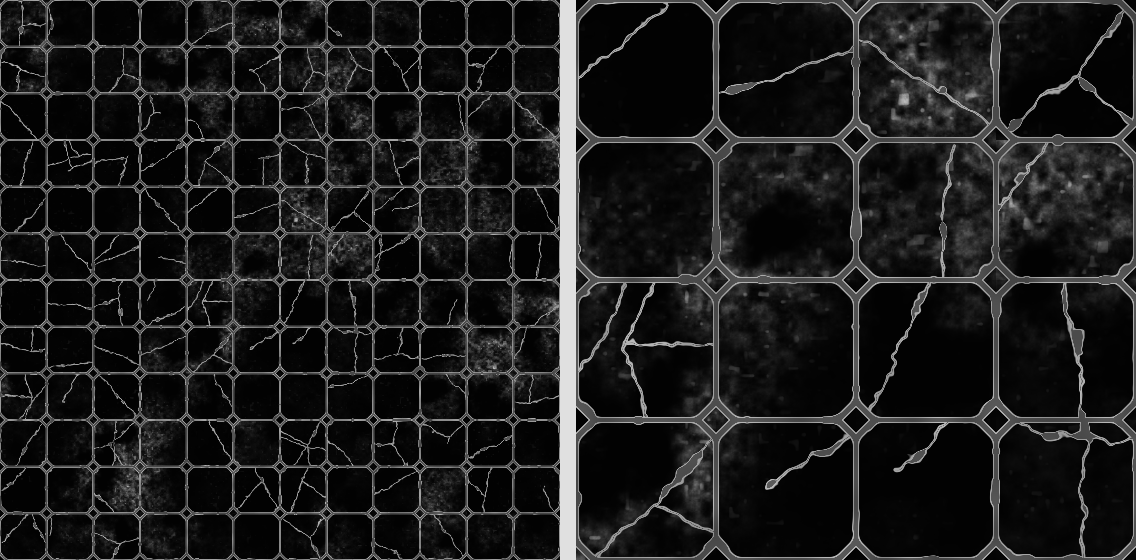
Left: the whole. Right: its middle third, enlarged.
Give the GLSL for this texture map, as a WebGL 2 fragment shader.

```glsl
#version 300 es
precision highp float;

uniform vec2 u_resolution;
out vec4 fragColor;

const float TILES = 12.0;
const float GROUT_HALF = 0.022;
const float CHAMFER = 0.17;
const float INSET = 0.09;
const vec3 GLAZE = vec3(0.008);
const vec3 GROUT_FILL = vec3(0.31);
const vec3 GROUT_RIM = vec3(0.64);

float hash(vec2 p) {
    return fract(sin(dot(p, vec2(127.1, 311.7))) * 43758.5);
}

float noise(vec2 p) {
    vec2 i = floor(p);
    vec2 f = fract(p);
    f = f * f * (3.0 - 2.0 * f);
    return mix(mix(hash(i), hash(i + vec2(1, 0)), f.x),
               mix(hash(i + vec2(0, 1)), hash(i + vec2(1, 1)), f.x), f.y);
}

float fbm(vec2 p) {
    float sum = 0.0;
    float amp = 0.5;
    for (int i = 0; i < 4; i++) {
        sum += amp * noise(p);
        p = p * 2.03 + 17.3;
        amp *= 0.5;
    }
    return sum / 0.9375;
}

float smoothMax(float a, float b, float k) {
    float h = max(k - abs(a - b), 0.0) / k;
    return max(a, b) + h * h * k * 0.25;
}

float segment(vec2 p, vec2 a, vec2 b) {
    vec2 ab = b - a;
    float t = clamp(dot(p - a, ab) / max(dot(ab, ab), 1e-4), 0.0, 1.0);
    return length(p - a - ab * t);
}

// Point on the tile border in the given direction
vec2 borderPoint(float angle) {
    vec2 d = vec2(cos(angle), sin(angle));
    return 0.48 * d / max(abs(d.x), abs(d.y));
}

// Positive inside the joints; s is the diagonal distance from a tile corner
float jointGap(vec2 q, float s, float chips) {
    float outside = smoothMax(GROUT_HALF - min(q.x, q.y), (CHAMFER - s) * 0.707, 0.03);
    return min(outside + chips, (s - INSET) * 0.707);
}

// Positive inside a crack of two or three arms meeting at a joint
float crackGap(vec2 p, vec2 seed, vec2 uv) {
    float angle = 6.283 * hash(seed + 1.7);
    vec2 a = borderPoint(angle);
    vec2 b = borderPoint(angle + 1.2 + 2.2 * hash(seed + 2.9));
    vec2 c = borderPoint(angle + 4.6);
    vec2 middle = 0.5 * (a + b);
    vec2 stray = vec2(hash(seed + 4.1), hash(seed + 5.3)) * 0.5 - 0.25;
    float branched = step(0.64, hash(seed + 6.7));
    vec2 hub = mix(middle, stray, mix(0.12, 0.8, branched));
    b = mix(b, hub, 0.8 * step(0.78, hash(seed + 8.3)));

    vec2 wobble = vec2(noise(uv * 6.0), noise(uv * 6.0 + 31.0)) - 0.5;
    vec2 jitter = vec2(noise(uv * 22.0), noise(uv * 22.0 + 57.0)) - 0.5;
    p += 0.07 * wobble + 0.03 * jitter;

    float d = min(segment(p, a, hub), segment(p, hub, b));
    d = min(d, mix(9.0, segment(p, hub, c), branched));
    float halfWidth = 0.011 + 0.036 * smoothstep(0.7, 0.95, noise(uv * 8.0 + 9.0));
    return halfWidth - d;
}

// Cloudy stains with fine grain and scattered specks
float dirt(vec2 uv, vec2 cell) {
    float tileWear = hash(cell + 70.0);
    float patchy = smoothstep(0.42, 0.82, fbm(uv * 0.45 + 3.0) + 0.2 * (tileWear - 0.5));
    float cloud = smoothstep(0.3, 0.75, fbm(uv * 2.2 + 40.0));
    float grain = fbm(uv * 15.0);
    float specks = smoothstep(0.8, 0.97, noise(uv * 19.0 + 8.0)) * cloud;
    return patchy * cloud * grain * grain * 0.75
         + cloud * tileWear * grain * 0.06
         + specks * (0.06 + 0.3 * patchy);
}

void main() {
    vec2 uv = gl_FragCoord.xy / u_resolution * TILES;
    float px = TILES / min(u_resolution.x, u_resolution.y);
    vec2 cell = floor(uv);
    vec2 p = fract(uv) - 0.5;
    vec2 q = 0.5 - abs(p);
    float s = q.x + q.y;

    // Joints with chipped edges
    float chips = 0.022 * smoothstep(0.68, 0.95, noise(uv * 9.0 + 80.0));
    float gap = jointGap(q, s, chips);

    // Cracks, kept clear of the corner insets
    for (int i = 0; i < 2; i++) {
        vec2 seed = cell + 23.0 * float(i + 1);
        float chance = i == 0 ? 0.54 : 0.16;
        if (hash(seed) < chance) {
            gap = max(gap, min(crackGap(p, seed, uv), s - 0.13));
        }
    }

    // Glaze, stains and pale-rimmed grout
    vec3 color = GLAZE + dirt(uv, cell);
    float cover = smoothstep(-0.5 * px, 0.5 * px, gap);
    float rim = 1.0 - smoothstep(0.008, 0.008 + 0.5 * px, gap);
    float tone = 0.85 + 0.3 * noise(uv * 5.0 + 120.0);
    color = mix(color, mix(GROUT_FILL, GROUT_RIM, rim) * tone, cover);
    fragColor = vec4(color, 1.0);
}
```
